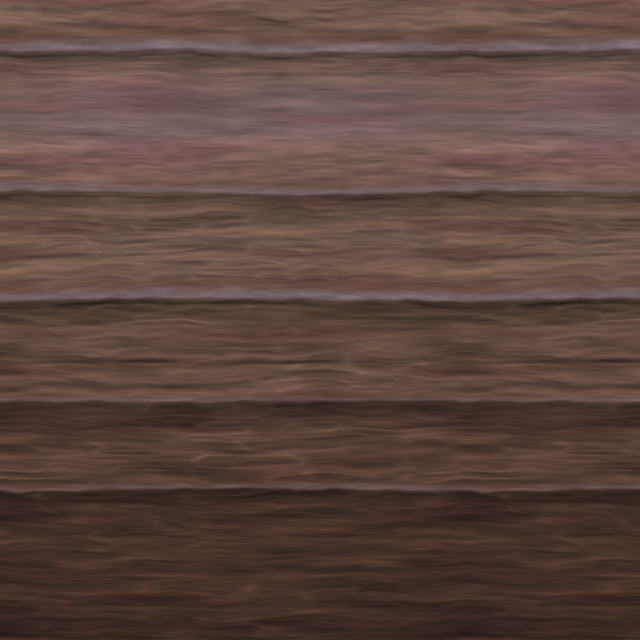
This texture is drawn by a WebGL 2 fragment shader. Its source:

```glsl
#version 300 es
precision highp float;
uniform vec2 u_resolution;
out vec4 outColor;

#define TILE_WIDTH 0.73
#define WAVE 0.011
#define RAGGED 0.005
#define GRAIN 0.36
#define THREADS 0.62
#define SHADOW 0.30
#define SHADOW_DEPTH 0.022
#define CAP_COLOR vec3(0.50, 0.44, 0.47)
#define RED_COLOR vec3(0.36, 0.25, 0.235)
#define MAUVE_COLOR vec3(0.45, 0.365, 0.39)
#define THREAD_COLOR vec3(0.54, 0.44, 0.39)

const int LEDGES = 5;
// Each ledge: height, cap width, cap strength
const vec3 LEDGE[LEDGES] = vec3[](
    vec3(0.234, 0.010, 0.50), vec3(0.371, 0.009, 0.40),
    vec3(0.532, 0.019, 0.95), vec3(0.698, 0.014, 0.75),
    vec3(0.916, 0.018, 0.95));
// Rock colors from the lowest band to the highest
const vec3 BAND[LEDGES + 1] = vec3[](
    vec3(0.255, 0.180, 0.158), vec3(0.305, 0.222, 0.195),
    vec3(0.365, 0.275, 0.242), vec3(0.425, 0.330, 0.292),
    vec3(0.480, 0.375, 0.358), vec3(0.430, 0.335, 0.302));

float hash(vec2 p) {
    return fract(sin(dot(p, vec2(127.1, 311.7))) * 43758.5453);
}

// Value noise that repeats every "period" cells across
float noise(vec2 p, float period) {
    vec2 cell = floor(p), f = fract(p);
    f = f * f * (3.0 - 2.0 * f);
    float left = mod(cell.x, period), right = mod(cell.x + 1.0, period);
    float low = mix(hash(vec2(left, cell.y)), hash(vec2(right, cell.y)), f.x);
    float high = mix(hash(vec2(left, cell.y + 1.0)), hash(vec2(right, cell.y + 1.0)), f.x);
    return mix(low, high, f.y);
}

// Noise stretched along the strata
float streak(vec2 p, float across, float down) {
    return noise(p * vec2(across, down), across);
}

// Thin winding lines along the middle level of the noise
float thread(vec2 p, float across, float down) {
    float ridge = 1.0 - abs(2.0 * streak(p, across, down) - 1.0);
    return pow(ridge, 5.0);
}

void main() {
    vec2 uv = gl_FragCoord.xy / u_resolution;
    float px = 1.0 / u_resolution.y;
    vec2 p = vec2(uv.x / TILE_WIDTH, uv.y);

    // Bend the grain gently
    vec2 q = p;
    q.y += 0.012 * (streak(p, 4.0, 9.0) - 0.5) + 0.006 * (streak(p, 13.0, 34.0) - 0.5);

    // Stack the bands and collect the parts of each ledge
    vec3 color = BAND[0];
    float cap = 0.0, red = 0.0, shadow = 0.0, crease = 0.0;
    for (int i = 0; i < LEDGES; i++) {
        vec3 ledge = LEDGE[i];
        vec2 row = vec2(p.x, float(i) * 7.0 + 0.5);
        float wave = WAVE * (streak(row, 3.0, 1.0) - 0.5);
        float rough = RAGGED * (streak(row + vec2(0.0, 50.0), 25.0, 1.0) - 0.5);
        float d = p.y - ledge.x - wave;
        float edge = d - rough;
        float above = smoothstep(-px, px + 0.004, edge);
        float soft = d + 0.008 * (streak(p, 18.0, 160.0) - 0.5);
        color = mix(color, BAND[i + 1], above);
        float worn = 0.6 + 0.4 * streak(row + vec2(0.0, 70.0), 5.0, 1.0);
        cap += ledge.z * worn * above * (1.0 - smoothstep(0.4, 1.35, soft / ledge.y));
        red += ledge.z * above * (1.0 - smoothstep(0.9, 2.4, soft / ledge.y));
        shadow += (1.0 - above) * exp(min(edge, 0.0) / SHADOW_DEPTH);
        float flake = streak(row + vec2(0.0, 90.0), 14.0, 1.0);
        float lip = edge + 0.003 + 0.005 * streak(row + vec2(0.0, 30.0), 17.0, 1.0);
        crease += ledge.z * flake * (1.0 - smoothstep(0.0005, 0.0025 + px, abs(lip)));
    }

    // Mauve clouding in the broad upper band
    float broad = smoothstep(0.74, 0.81, q.y) * (1.0 - smoothstep(0.85, 0.90, q.y));
    color = mix(color, MAUVE_COLOR, broad * (0.2 + 0.7 * streak(q, 4.0, 48.0)));

    // Reddish layers
    float layer = streak(q + vec2(0.0, 3.0), 3.0, 48.0);
    color *= mix(vec3(1.02, 1.02, 0.98), vec3(0.95, 0.88, 0.90), smoothstep(0.4, 0.95, layer));

    // Fibrous grain at three sizes
    float grain = 0.35 * streak(q, 5.0, 80.0) + 0.38 * streak(q, 10.0, 165.0)
        + 0.27 * streak(q, 30.0, 310.0);
    color *= 1.0 + 2.0 * GRAIN * (grain - 0.5) * mix(1.0, 0.6, broad);

    // Pale threads with a dark furrow under each, clearer on the darker rock
    float patches = smoothstep(0.2, 0.75, streak(p + vec2(0.0, 5.0), 5.0, 24.0));
    vec2 under = vec2(0.0, 0.004);
    float lines = 0.55 * thread(q, 6.0, 75.0) + 0.5 * thread(q + vec2(0.3, 7.0), 9.0, 115.0);
    float furrow = thread(q + under, 6.0, 75.0);
    float fade = (0.35 + 0.75 * patches) * mix(1.0, 0.4, smoothstep(0.6, 0.8, p.y));
    vec3 threadColor = mix(color * 1.55, THREAD_COLOR, smoothstep(0.1, 0.7, p.y));
    color *= 1.0 - 0.16 * furrow * fade;
    color = mix(color, threadColor, THREADS * lines * fade);

    // One broken crack between the ledges
    float crackY = p.y - 0.436 - 0.008 * (streak(vec2(p.x, 0.5), 5.0, 1.0) - 0.5);
    float crack = 1.0 - smoothstep(0.0008, 0.003 + px, abs(crackY));
    color *= 1.0 - 0.38 * crack * smoothstep(0.2, 0.7, streak(vec2(p.x, 8.5), 9.0, 1.0));

    // Ledge caps, red backs, shadows and creases
    float fiber = 0.84 + 0.20 * streak(q, 20.0, 230.0) + 0.12 * streak(q, 60.0, 330.0);
    color = mix(color, RED_COLOR * fiber, 0.6 * min(red, 1.0));
    color = mix(color, CAP_COLOR * fiber, min(cap, 1.0));
    color *= (1.0 - SHADOW * min(shadow, 1.0)) * (1.0 - 0.40 * min(crease, 1.0));

    // Darken toward the foot
    color *= mix(0.90, 1.0, smoothstep(0.0, 0.10, p.y));
    outColor = vec4(color, 1.0);
}
```
